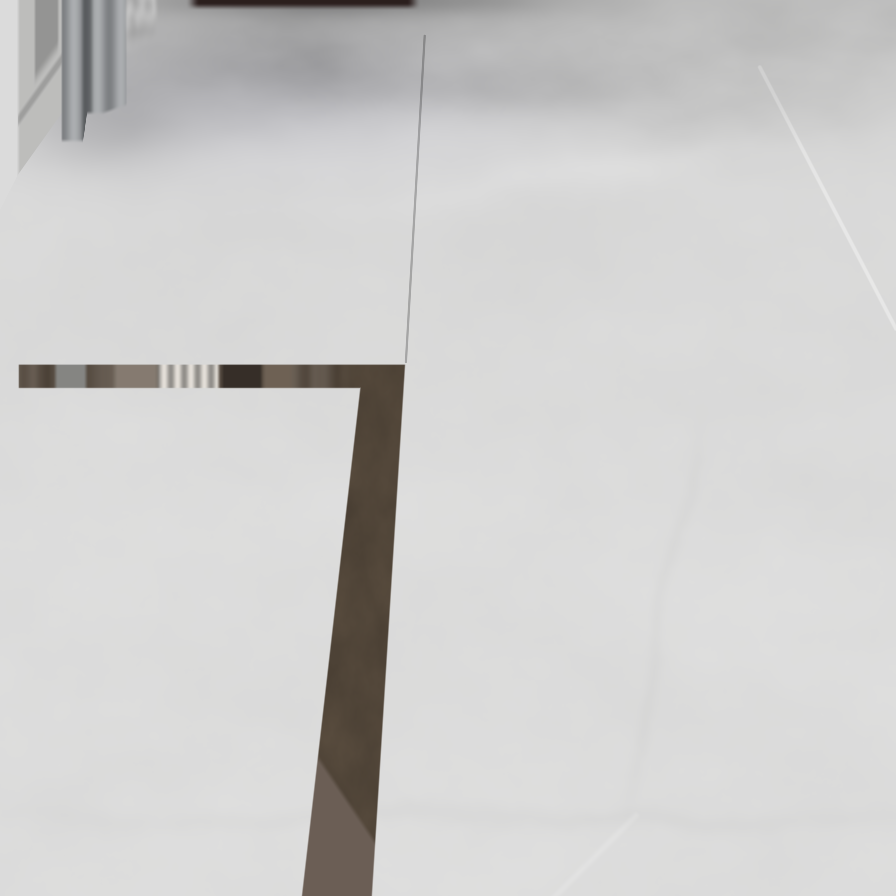
Reproduce this texture procedurally as a Shadertoy shader.

```glsl
// Pale marble floor with a bronze inlaid corner, tile seams and a curtained wall edge.

vec2 hashGradient(vec2 cell) {
    float angle = 6.2832 * fract(sin(dot(cell, vec2(127.1, 311.7))) * 43758.5);
    return vec2(cos(angle), sin(angle));
}

float gradientNoise(vec2 p) {
    vec2 i = floor(p), f = fract(p);
    vec2 u = f * f * f * (f * (f * 6.0 - 15.0) + 10.0);
    vec2 e = vec2(0.0, 1.0);
    float low = mix(dot(hashGradient(i), f), dot(hashGradient(i + e.yx), f - e.yx), u.x);
    float high = mix(dot(hashGradient(i + e.xy), f - e.xy), dot(hashGradient(i + 1.0), f - 1.0), u.x);
    return mix(low, high, u.y);
}

float fbm(vec2 p) {
    float sum = 0.0, gain = 0.6;
    for (int i = 0; i < 5; i++) {
        sum += gain * gradientNoise(p);
        p = mat2(1.6, 1.2, -1.2, 1.6) * p + 3.7;
        gain *= 0.5;
    }
    return sum;
}

float segment(vec2 p, vec2 a, vec2 b) {
    vec2 d = b - a;
    return length(p - a - d * clamp(dot(p - a, d) / dot(d, d), 0.0, 1.0));
}

// Soft-edged coverage of the interval from a to b
float span(float x, float a, float b, float w) {
    return smoothstep(a - w, a + w, x) * (1.0 - smoothstep(b - w, b + w, x));
}

float blob(vec2 p, vec2 centre, vec2 size) {
    vec2 d = (p - centre) / size;
    return exp(-dot(d, d));
}

vec3 marbleFloor(vec2 p, float aa) {
    float cloud = fbm(p * vec2(3.0, 6.0));
    float shade = 0.862 - 0.018 * smoothstep(0.3, 0.9, p.y) + 0.022 * cloud;
    shade += 0.008 * fbm(p * 18.0);

    // Grey veining and soft shadows toward the far end
    float far = smoothstep(0.80, 1.0, p.y + 0.08 * cloud);
    shade -= far * (0.09 + 0.12 * max(cloud + 0.15, 0.0));
    shade -= 0.14 * blob(p, vec2(0.26, 0.93), vec2(0.17, 0.07)) * (1.0 + 0.5 * cloud);
    shade -= 0.10 * blob(p, vec2(0.12, 0.86), vec2(0.09, 0.05));
    shade -= 0.06 * blob(p, vec2(0.56, 0.90), vec2(0.16, 0.03));
    shade -= 0.18 * blob(p, vec2(0.38, 1.0), vec2(0.24, 0.018));
    float warp = 0.03 * fbm(p * 6.0);
    shade += 0.022 * blob(vec2(p.x, p.y - 0.15 * p.x + warp), vec2(0.64, 0.71), vec2(0.22, 0.018));
    shade -= 0.014 * exp(-pow((p.x - 0.71 - 0.17 * (p.y - 0.13) + warp) / 0.009, 2.0))
           * span(p.y, 0.12, 0.50, 0.06);
    shade -= 0.016 * blob(p + vec2(0.0, warp), vec2(0.55, 0.09), vec2(0.5, 0.012));
    shade += 0.02 * (1.0 - smoothstep(0.0, 0.006, segment(p + warp * 0.4, vec2(0.62, 0.0), vec2(0.71, 0.09))));
    vec3 col = shade * vec3(1.0, 1.0, 0.998);
    col += vec3(-0.004, -0.004, 0.012) * blob(p, vec2(0.3, 0.88), vec2(0.3, 0.08));

    // Tile seams: one dark, one light
    float darkSeam = segment(p, vec2(0.453, 0.596), vec2(0.474, 0.96));
    col *= 1.0 - 0.24 * (1.0 - smoothstep(0.0007, 0.0007 + aa, darkSeam));
    float lightSeam = segment(p, vec2(0.848, 0.925), vec2(1.0, 0.633));
    col += 0.055 * (1.0 - smoothstep(0.001, 0.002 + aa, lightSeam));
    return col;
}

vec3 bronzeInlay(vec2 p) {
    vec3 col = vec3(0.315, 0.27, 0.22) * (1.0 + 0.2 * fbm(p * vec2(22.0, 14.0)));
    // Paler reflection across the near end of the strip
    float reflection = 1.0 - smoothstep(-0.006, 0.006, p.y - 0.154 + 1.48 * (p.x - 0.355));
    col = mix(col, vec3(0.42, 0.37, 0.335), reflection);

    // Reflected vertical stripes in the far arm
    float inArm = smoothstep(0.56, 0.566, p.y);
    float x = p.x;
    vec3 stripes = vec3(0.36, 0.32, 0.28) + 0.13 * gradientNoise(vec2(x * 65.0, 2.3));
    stripes = mix(stripes, vec3(0.52, 0.52, 0.51), span(x, 0.062, 0.096, 0.003));
    stripes = mix(stripes, vec3(0.52, 0.48, 0.44), span(x, 0.128, 0.176, 0.004));
    float pale = 0.73 + 0.16 * sin(x * 420.0);
    stripes = mix(stripes, pale * vec3(1.0, 0.98, 0.95), span(x, 0.176, 0.244, 0.003));
    stripes = mix(stripes, vec3(0.21, 0.18, 0.155), span(x, 0.248, 0.292, 0.003));
    stripes = mix(stripes, vec3(0.43, 0.38, 0.33), span(x, 0.294, 0.326, 0.004));
    return mix(col, stripes, inArm * (1.0 - smoothstep(0.36, 0.40, x)));
}

void mainImage(out vec4 fragColor, in vec2 fragCoord) {
    vec2 p = fragCoord / iResolution.xy;
    float aa = 1.0 / min(iResolution.x, iResolution.y);
    vec3 col = marbleFloor(p, aa);

    // Inlay: horizontal arm joined to a leg that widens toward the viewer
    float outer = 0.415 + 0.0625 * p.y;
    float inner = 0.337 + 0.115 * p.y;
    float arm = span(p.y, 0.567, 0.593, aa) * span(p.x, 0.021, outer, aa);
    float leg = span(p.x, inner, outer, aa) * (1.0 - smoothstep(0.593 - aa, 0.593 + aa, p.y));
    col = mix(col, bronzeInlay(p), max(arm, leg));

    // Wall, recessed panel and skirting
    float base = p.y - 0.766 - 1.95 * min(p.x, 0.02) - 1.4 * max(p.x - 0.02, 0.0);
    float wall = smoothstep(-aa, aa, base) * (1.0 - smoothstep(0.068, 0.071, p.x));
    vec3 wallCol = mix(vec3(0.86), vec3(0.74, 0.74, 0.735), smoothstep(0.018, 0.023, p.x));
    wallCol -= 0.16 * span(p.x, 0.039, 0.065, 0.002) * smoothstep(0.07, 0.09, base);
    wallCol -= 0.12 * span(base, 0.055, 0.066, 0.004) * step(0.02, p.x);
    col = mix(col, wallCol, wall);

    // Curtain folds and the sheer edge beside them
    float hem = mix(0.843, 0.874, smoothstep(0.092, 0.098, p.x)) + 0.35 * max(p.x - 0.115, 0.0);
    float curtain = span(p.x, 0.069, 0.141, 0.0015) * smoothstep(hem - 0.003, hem + 0.003, p.y);
    vec3 cloth = vec3(0.58, 0.59, 0.60) + 0.09 * sin(p.x * 240.0 - 12.0);
    cloth -= 0.14 * span(p.x, 0.092, 0.103, 0.003);
    col = mix(col, cloth, curtain);
    float sheer = span(p.x, 0.141, 0.174, 0.004) * smoothstep(0.93, 0.97, p.y - 0.6 * (p.x - 0.141));
    col = mix(col, vec3(0.72) + 0.2 * gradientNoise(p * vec2(90.0, 40.0)), 0.8 * sheer);

    // Dark underside of furniture at the far edge
    float furniture = span(p.x, 0.215, 0.462, 0.008) * smoothstep(0.988, 0.997, p.y);
    col = mix(col, vec3(0.17, 0.12, 0.115), furniture);
    fragColor = vec4(clamp(col, 0.0, 1.0), 1.0);
}
```
